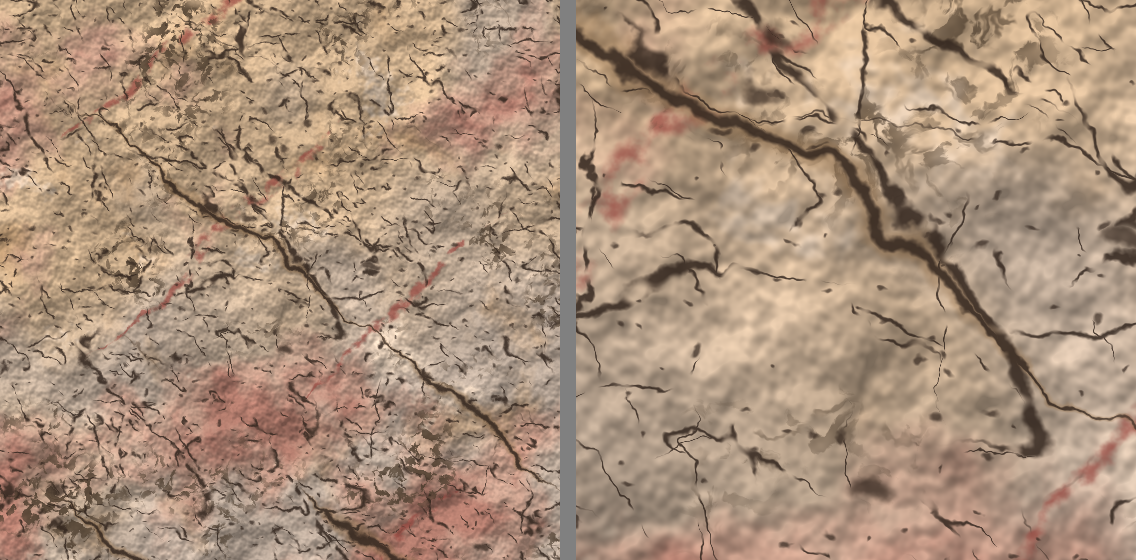
Left: the whole. Right: its middle third, enlarged.
This texture is drawn by a WebGL 1 fragment shader. Its source:

```glsl
precision highp float;
// Weathered sandstone face: ochre, grey and rose stains over a softly lit relief,
// broken by thin jagged cracks, long diagonal fractures, red mineral veins,
// threads of dark lichen and small pits. All of it comes from gradient noise.
uniform vec2 u_resolution;

const vec3 TAN = vec3(0.75, 0.64, 0.515);
const vec3 OCHRE = vec3(0.76, 0.59, 0.41);
const vec3 GREY = vec3(0.69, 0.625, 0.57);
const vec3 ROSE = vec3(0.72, 0.56, 0.49);
const vec3 RED = vec3(0.63, 0.42, 0.37);
const vec3 VEIN = vec3(0.60, 0.28, 0.25);
const vec3 PALE = vec3(0.83, 0.75, 0.67);
const vec3 LICHEN = vec3(0.30, 0.24, 0.18);
const vec3 CRACK = vec3(0.20, 0.15, 0.12);
const vec2 LIGHT = vec2(-0.40, 0.92);
const float RELIEF = 0.016;         // strength of the lit bumps
const float FALL_ANGLE = -0.66;     // cracks run down to the right
const float RISE_ANGLE = 0.74;      // stains and veins run up to the right
const float CRACK_WIDTH = 0.019;    // relative to the size of the crack net
const float JAGGEDNESS = 0.020;
const float GRAIN = 0.045;

vec2 hash2(vec2 p) {
  vec3 q = fract(p.xyx * vec3(0.1031, 0.1030, 0.0973));
  q += dot(q, q.yzx + 33.33);
  return fract((q.xx + q.yz) * q.zy);
}

float corner(vec2 cell, vec2 offset) {
  float a = 6.2832 * hash2(cell).x;
  return dot(vec2(cos(a), sin(a)), offset);
}

// Gradient noise, roughly -1 to 1
float noise(vec2 p) {
  vec2 i = floor(p), f = fract(p);
  vec2 u = f * f * f * (f * (f * 6.0 - 15.0) + 10.0);
  vec2 e = vec2(1.0, 0.0);
  float low = mix(corner(i, f), corner(i + e.xy, f - e.xy), u.x);
  float high = mix(corner(i + e.yx, f - e.yx), corner(i + e.xx, f - e.xx), u.x);
  return 1.4 * mix(low, high, u.y);
}

mat2 turn(float a) {
  float c = cos(a), s = sin(a);
  return mat2(c, s, -s, c);
}

float fbm(vec2 p) {
  float sum = 0.0, amplitude = 0.5;
  for (int i = 0; i < 5; i++) {
    sum += amplitude * noise(p);
    p = turn(0.6) * p * 2.03 + 11.7;
    amplitude *= 0.5;
  }
  return sum;
}

float line(float dist, float width) {
  return 1.0 - smoothstep(0.3 * width, width + 1.0 / min(u_resolution.x, u_resolution.y), dist);
}

// Net of broken, tapering cracks along the zero line of stretched noise
float crack(vec2 p, float angle, float frequency, float seed) {
  vec2 q = turn(-angle) * p * vec2(0.3, 1.0) * frequency + seed;
  float gape = smoothstep(0.05, 0.6, noise(q * vec2(1.8, 0.9) + 31.7));
  float dist = abs(noise(q)) / (1.4 * frequency);
  return line(dist, CRACK_WIDTH / frequency * gape) * smoothstep(0.0, 0.25, gape);
}

// Family of long, wandering parallel seams, each present only in parts
float seam(vec2 p, float angle, float spacing, float width, float seed) {
  vec2 q = turn(-angle) * p;
  q.y += 0.035 * noise(q * 5.0 + seed);
  float row = floor(q.y / spacing);
  float dist = abs(fract(q.y / spacing) - 0.5) * spacing;
  float run = noise(vec2(q.x * 2.2 + row * 7.3, row * 3.7 + seed));
  return line(dist, width * smoothstep(0.05, 0.5, run)) * smoothstep(0.05, 0.2, run);
}

float pits(vec2 p, float cells, float share) {
  vec2 cell = floor(p * cells);
  float cover = 0.0;
  for (int y = -1; y <= 1; y++) for (int x = -1; x <= 1; x++) {
    vec2 id = cell + vec2(x, y);
    vec2 size = hash2(id + 57.0);
    vec2 d = (p - (id + hash2(id)) / cells) * vec2(0.8, 1.2);
    float radius = (0.07 + 0.13 * size.y * size.y) / cells;
    cover = max(cover, line(length(d), radius) * step(size.x, share));
  }
  return cover;
}

vec3 stainedStone(vec2 p) {
  vec2 w = p + 0.06 * vec2(fbm(p * 4.0), fbm(p * 4.0 + 17.0));
  vec2 s = turn(-RISE_ANGLE) * w;
  float upper = smoothstep(0.2, 0.75, w.y - 0.25 * (w.x - 0.5) + 0.35 * noise(w * 3.0));
  vec3 stone = mix(GREY, TAN, upper);
  stone = mix(stone, GREY, 0.75 * smoothstep(0.1, 0.5, noise(w * 3.6 + 5.3)));
  stone = mix(stone, OCHRE, 0.6 * smoothstep(0.1, 0.6, fbm(w * 6.0 + 23.1)));
  float rose = noise(s * vec2(2.2, 4.0) + 8.4) + 0.6 * fbm(w * 9.0) - 0.3 * upper;
  stone = mix(stone, ROSE, 0.85 * smoothstep(-0.15, 0.25, rose));
  stone = mix(stone, RED, 0.8 * smoothstep(0.15, 0.65, rose + 0.4 * fbm(p * 24.0)));
  float sand = fbm(w * 5.0 + 41.0) + 0.12 * noise(p * 90.0);
  stone = mix(stone, PALE, 0.8 * smoothstep(0.24, 0.42, sand));
  return stone * (1.0 + 0.05 * noise(s * vec2(5.0, 34.0)) + 0.24 * fbm(p * 7.0 + 3.0));
}

void main() {
  vec2 p = gl_FragCoord.xy / min(u_resolution.x, u_resolution.y);
  vec2 jagged = p + JAGGEDNESS * vec2(fbm(p * 22.0), fbm(p * 22.0 + 9.0));
  vec3 color = stainedStone(p);

  // Lit relief and mineral grain
  float slope = (fbm(p * 8.0) - fbm((p + 0.004 * LIGHT) * 8.0)) / 0.004;
  color *= 1.0 + clamp(RELIEF * slope, -0.28, 0.16);
  color *= 1.0 + GRAIN * (noise(p * 110.0) + noise(p * 210.0 + 4.0));

  // Red veins, patchy at their edges
  float vein = seam(jagged, RISE_ANGLE, 0.31, 0.013, 2.6);
  color = mix(color, VEIN, 0.7 * vein * smoothstep(-0.2, 0.2, fbm(p * 28.0)));

  // Lichen threads and specks gathered in patches
  float patches = smoothstep(-0.05, 0.4, fbm(p * 4.5 + 63.0));
  float specks = smoothstep(0.22, 0.36, fbm(jagged * 48.0 + 7.0) + 0.2 * patches);
  float threads = 1.0 - smoothstep(0.01, 0.07, abs(fbm(jagged * 17.0 + 29.0)));
  threads *= smoothstep(-0.15, 0.15, noise(p * 36.0));
  color = mix(color, LICHEN, 0.85 * patches * max(specks, threads));

  // Cracks from coarse to fine, then the long fractures with rusty rims
  float cracks = 0.0, frequency = 5.0;
  for (int i = 0; i < 5; i++) {
    float layer = float(i);
    float angle = FALL_ANGLE + 0.8 * sin(layer * 2.4);
    cracks = max(cracks, crack(jagged, angle, frequency, 13.1 * layer + 2.7));
    frequency *= 1.6;
  }
  cracks *= smoothstep(-0.45, 0.0, noise(p * 60.0 + 3.0));
  float rim = seam(jagged, FALL_ANGLE, 0.29, 0.016, 5.2);
  color = mix(color, OCHRE * 0.75, 0.5 * rim);
  cracks = max(cracks, seam(jagged, FALL_ANGLE, 0.29, 0.006, 5.2));
  cracks = max(cracks, 0.8 * max(pits(jagged, 50.0, 0.28), pits(jagged, 16.0, 0.08)));
  color = mix(color, CRACK, 0.85 * cracks);

  gl_FragColor = vec4(clamp(color, 0.0, 1.0), 1.0);
}
```
